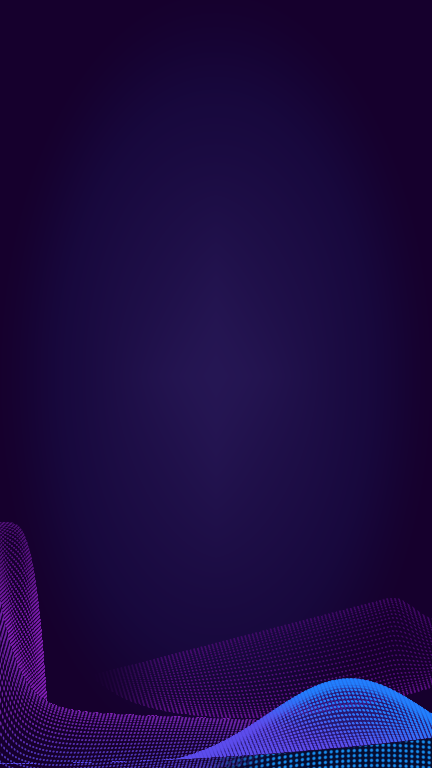
Give the GLSL for this background, as a Shadertoy shader.

```glsl
// Dotted sheet between two heights, with rows gathering towards both edges
float dottedSheet(float y, float top, float bottom, float rows, float along, float radius) {
    float v = (y - bottom) / max(top - bottom, 0.001);
    float row = acos(1.0 - 2.0 * clamp(v, 0.001, 0.999)) / 3.14159 * rows;
    vec2 rowSlope = vec2(dFdx(row), dFdy(row));
    vec2 alongSlope = vec2(dFdx(along), dFdy(along));
    float pixel = 1.0 / iResolution.x;
    vec2 offset = vec2(fract(along) - 0.5, fract(row) - 0.5) * pixel
                / max(vec2(length(alongSlope), length(rowSlope)), vec2(0.001));
    float dot_ = 1.0 - smoothstep(radius - 0.6 * pixel, radius + 0.6 * pixel, length(offset));
    float inside = smoothstep(-0.01, 0.01, v) * (1.0 - smoothstep(0.99, 1.01, v));
    return dot_ * inside;
}

// Violet glow fading from a diamond core to dark edges
vec3 backdrop(vec2 uv) {
    vec2 q = abs(uv - vec2(0.5, 0.51)) * 2.0;
    float d = mix(q.x + q.y, length(q), smoothstep(0.0, 0.6, length(q)));
    vec3 color = mix(vec3(0.145, 0.085, 0.325), vec3(0.09, 0.03, 0.235), smoothstep(0.0, 0.85, d));
    return mix(color, vec3(0.085, 0.0, 0.175), smoothstep(0.68, 1.05, d));
}

void mainImage(out vec4 fragColor, in vec2 fragCoord) {
    vec2 p = fragCoord / iResolution.x;
    float x = p.x, y = p.y;
    vec3 color = backdrop(fragCoord / iResolution.xy);

    // Outlines of the waves
    float ridge = 0.111 + 0.39 * exp(-9.5 * (x - 0.07));
    float crest = min(ridge, 0.57 - 0.07 * pow(x / 0.07, 4.0));
    float fold = 0.135 - 0.04 * x + 0.26 * exp(-22.0 * x);
    float ribbonTop = 0.16 + 0.26 * x - 0.08 * smoothstep(0.9, 1.02, x);
    float ribbonBottom = x < 0.55 ? ridge : 0.115 + 0.35 * (x - 0.55) * (x - 0.55);
    float hump = 0.208 * exp(-13.9 * (x - 0.81) * (x - 0.81));
    float humpBase = 0.01 + 0.06 * x * x;

    // Faint ribbon rising to the right
    float ribbon = dottedSheet(y, ribbonTop, ribbonBottom, 32.0, (x + 0.3 * y) * 110.0, 0.0021);
    vec3 ribbonColor = mix(vec3(0.5, 0.1, 0.7), vec3(0.3, 0.04, 0.46), smoothstep(0.1, 0.32, y));
    color = mix(color, ribbonColor, ribbon * smoothstep(0.2, 0.45, x) * 0.75);

    // Magenta sweep on the left
    float sweep = dottedSheet(y, crest, fold, 30.0, (x - y) * 110.0, 0.0022);
    vec3 sweepColor = mix(vec3(0.62, 0.15, 0.85), vec3(0.38, 0.08, 0.55), smoothstep(0.3, 0.55, y));
    color = mix(color, sweepColor, sweep * 0.8 * (1.0 - smoothstep(0.55, 0.65, x)));

    // Violet floor below the fold
    float floorDots = dottedSheet(y, fold, -0.05 + 0.1 * x, 26.0, (x - 0.3 * y) * 120.0, 0.0024);
    vec3 floorColor = mix(vec3(0.33, 0.27, 0.85), vec3(0.52, 0.16, 0.76), smoothstep(0.0, 0.13, y));
    color = mix(color, floorColor, floorDots * 0.8 * (1.0 - smoothstep(0.55, 0.72, x)));

    // Cyan arcs in the dark corner
    float under = smoothstep(0.45, 0.65, x) * (1.0 - smoothstep(humpBase - 0.003, humpBase, y));
    color = mix(color, vec3(0.02, 0.05, 0.19), under);
    float arcHeight = y + 0.35 * (x - 0.87) * (x - 0.87);
    vec2 arcCell = (fract(vec2(x * 75.0, arcHeight * 85.0)) - 0.5) / vec2(75.0, 85.0);
    float pixel = 1.0 / iResolution.x;
    float arcs = 1.0 - smoothstep(0.0036 - pixel, 0.0036 + pixel, length(arcCell));
    color = mix(color, vec3(0.09, 0.55, 0.93), arcs * under);

    // Blue hump with a dense bright rim
    float body = smoothstep(humpBase - 0.002, humpBase + 0.002, y) * (1.0 - smoothstep(hump - 0.003, hump + 0.001, y));
    float humpDots = dottedSheet(y, hump, humpBase, 24.0, (x + 0.4 * y) * 110.0, 0.003);
    vec3 humpColor = mix(vec3(0.36, 0.3, 0.93), vec3(0.13, 0.5, 1.0), smoothstep(0.06, 0.19, y + 0.25 * (x - 0.7)));
    color = mix(color, vec3(0.2, 0.15, 0.62), body * 0.6);
    color = mix(color, humpColor, humpDots);
    color = mix(color, humpColor, body * smoothstep(hump - 0.035, hump - 0.01, y) * 0.85);

    fragColor = vec4(color, 1.0);
}
```
